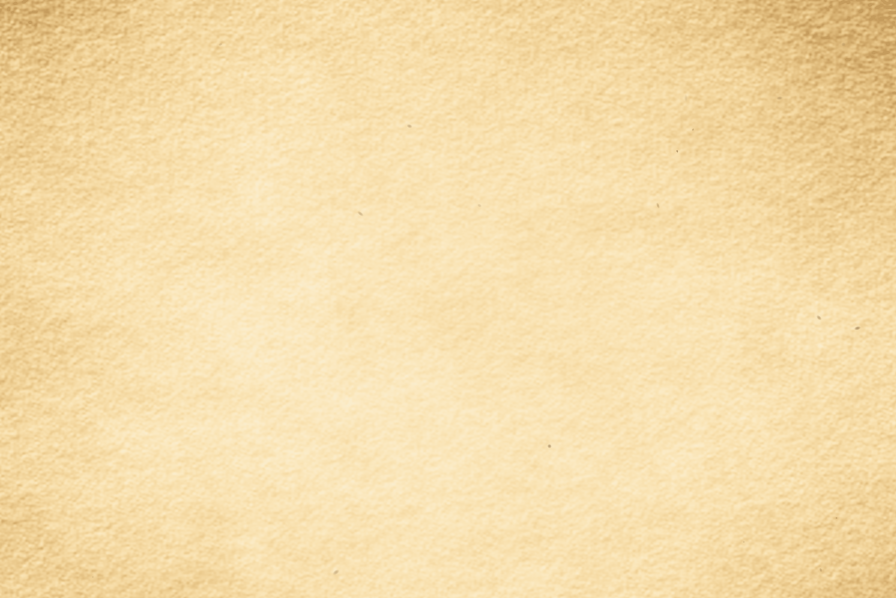
This texture is drawn by a WebGL 2 fragment shader. Its source:

```glsl
#version 300 es
precision highp float;

uniform vec2 u_resolution;
out vec4 fragColor;

float hash(vec2 p) {
    return fract(sin(dot(p, vec2(127.1, 311.7))) * 43758.5453);
}

float noise(vec2 p) {
    vec2 i = floor(p), f = fract(p);
    f = f * f * (3.0 - 2.0 * f);
    return mix(mix(hash(i), hash(i + vec2(1, 0)), f.x),
               mix(hash(i + vec2(0, 1)), hash(i + vec2(1, 1)), f.x), f.y);
}

float fbm(vec2 p) {
    float sum = 0.0, amp = 0.5;
    for (int i = 0; i < 4; i++) {
        sum += amp * noise(p);
        p = mat2(1.6, 1.2, -1.2, 1.6) * p + 17.3;
        amp *= 0.5;
    }
    return sum;
}

// Pulp surface: short bumps, elongated and slightly tilted
float pulpHeight(vec2 p) {
    vec2 q = mat2(0.97, -0.24, 0.24, 0.97) * p * vec2(0.9, 1.3);
    return 0.4 * noise(q * 50.0) + 0.5 * noise(q * 105.0 + 5.7)
         + 0.5 * noise(q * 190.0 + 31.0);
}

float blot(vec2 uv, vec2 center, vec2 size) {
    vec2 d = (uv - center) / size;
    return exp(-dot(d, d));
}

// Sparse faint specks, each a small tilted ellipse
float specks(vec2 p, float aspect) {
    float cover = 0.0;
    for (int i = 0; i < 18; i++) {
        float id = float(i);
        vec2 d = p - vec2(hash(vec2(id, 1.3)) * aspect, hash(vec2(id, 7.9)));
        float angle = 6.2832 * hash(vec2(id, 4.1));
        d = mat2(cos(angle), -sin(angle), sin(angle), cos(angle)) * d;
        d.x *= mix(0.4, 1.0, hash(vec2(id, 9.2)));
        float radius = mix(0.0012, 0.0024, hash(vec2(id, 2.6)));
        float strength = mix(0.15, 0.6, hash(vec2(id, 5.5)));
        cover = max(cover, strength * (1.0 - smoothstep(radius * 0.2, radius * 1.8, length(d))));
    }
    return cover;
}

void main() {
    vec2 uv = gl_FragCoord.xy / u_resolution;
    vec2 p = gl_FragCoord.xy / u_resolution.y;

    // Aging: pale middle, browner edges and corners
    vec2 fromCenter = uv - vec2(0.5, 0.4);
    float edge = dot(fromCenter, fromCenter * vec2(1.6, 1.05));
    float age = 0.14 + edge;
    age += 0.55 * blot(uv, vec2(1.02, 1.03), vec2(0.26, 0.3));
    age += 0.42 * blot(uv, vec2(-0.02, 1.03), vec2(0.18, 0.22));
    age += 0.2 * blot(uv, vec2(0.0, 0.42), vec2(0.18, 0.14));
    age += 0.24 * blot(uv, vec2(1.0, 0.0), vec2(0.28, 0.22));
    age += 0.2 * blot(uv, vec2(0.0, 0.0), vec2(0.3, 0.18));

    // Soft stains, wider than tall, down to small mottling
    age += 0.5 * (fbm(p * vec2(2.2, 4.2) + 3.1) - 0.47);
    age += 0.34 * (fbm(p * vec2(13.0, 20.0) + 8.4) - 0.47);
    age += 0.26 * (fbm(p * vec2(38.0, 56.0) + 2.7) - 0.47);

    // Relief lit from the upper left, with fine grain on top
    vec2 toLight = vec2(-0.0014, 0.0024);
    float relief = pulpHeight(p + toLight) - pulpHeight(p - toLight);
    float grain = 0.42 * relief + 0.3 * (noise(p * vec2(200.0, 240.0)) - 0.5);
    age += grain * (0.78 + 1.4 * edge);
    age = clamp(age, -0.2, 1.6);

    // Cream to tan
    vec3 color = vec3(0.983, 0.913, 0.755)
               - age * vec3(0.006, 0.088, 0.225)
               - age * age * vec3(0.078, 0.063, 0.012);

    color = mix(color, vec3(0.55, 0.42, 0.25), specks(p, u_resolution.x / u_resolution.y));
    fragColor = vec4(color, 1.0);
}
```
